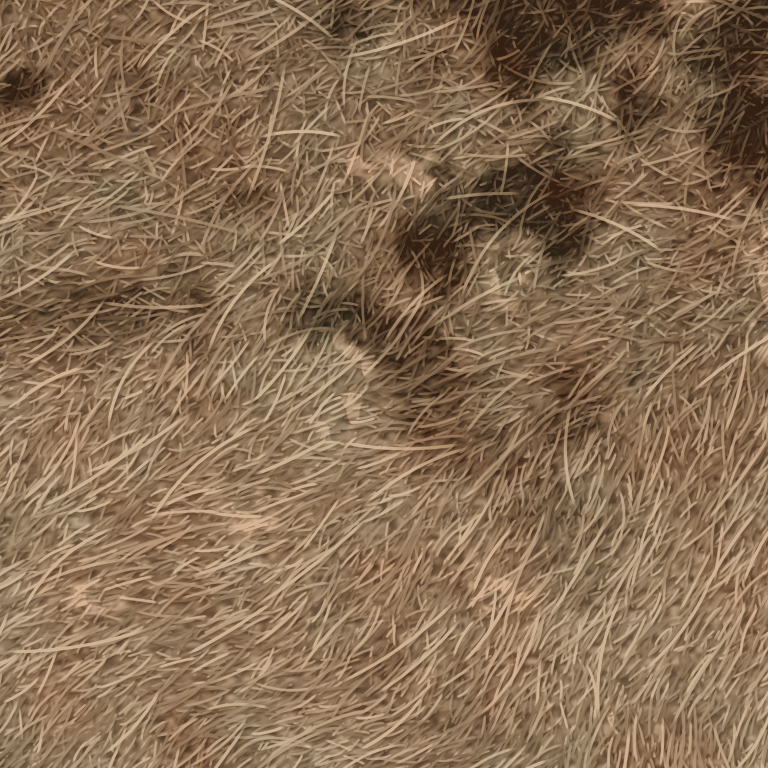
Write a WebGL 1 fragment shader that draws this texture.

```glsl
precision highp float;
// Matted dry grass: tangled straw over brown litter, with dark hollows near the top.
uniform vec2 u_resolution;

const vec3 SOIL = vec3(0.19, 0.125, 0.075);
const vec3 LITTER = vec3(0.49, 0.385, 0.28);
const vec3 STRAW = vec3(0.77, 0.66, 0.54);

float hash(vec2 p) {
  return fract(sin(dot(p, vec2(127.1, 311.7))) * 43758.5453);
}

vec4 hash4(vec2 p) {
  float s = sin(dot(p, vec2(127.1, 311.7)));
  return fract(s * vec4(43758.5453, 22578.146, 19642.349, 31415.927));
}

float noise(vec2 p) {
  vec2 i = floor(p);
  vec2 f = fract(p);
  f = f * f * (3.0 - 2.0 * f);
  float low = mix(hash(i), hash(i + vec2(1.0, 0.0)), f.x);
  float high = mix(hash(i + vec2(0.0, 1.0)), hash(i + 1.0), f.x);
  return mix(low, high, f.y);
}

float fbm(vec2 p) {
  float sum = 0.57 * noise(p);
  sum += 0.28 * noise(p * 2.03 + 7.1);
  return sum + 0.15 * noise(p * 4.1 + 15.3);
}

// Prevailing lie of the grass: up to the right, steeper in the lower right.
float lieAngle(vec2 uv) {
  float steep = smoothstep(0.55, 0.95, uv.x) * (1.0 - smoothstep(0.3, 0.6, uv.y));
  return 0.65 + 0.7 * steep + 0.35 * sin(uv.x * 9.0 + 3.0 * sin(uv.y * 7.0));
}

// Lays one grid of curved blades, with soft shadows, over the given tone.
float layBlades(float tone, vec2 uv, float scale, float width, float spread,
                float bright, float seed) {
  vec2 shift = fract(seed * vec2(0.618, 0.383));
  vec2 p = (uv + shift) * scale;
  vec2 corner = floor(p - 0.5);
  float soft = max(0.001, 0.6 / u_resolution.y);
  for (int k = 0; k < 4; k++) {
    float row = floor(float(k) * 0.5);
    vec2 cell = corner + vec2(float(k) - 2.0 * row, row);
    vec4 h = hash4(cell + seed * 17.3);
    vec2 centre = cell + 0.25 + 0.5 * h.xy;
    vec2 root = centre / scale - shift;

    // Turn into the frame of the blade
    float turn = 2.0 * h.z - 1.0;
    float wild = spread * mix(0.7, 1.7, smoothstep(0.3, 0.9, root.y));
    float angle = lieAngle(root) + wild * turn * (0.4 + 0.6 * turn * turn);
    float c = cos(angle);
    float s = sin(angle);
    vec2 q = mat2(c, -s, s, c) * (p - centre);
    float reach = mix(0.4, 0.73, fract(h.x * 7.3 + h.w * 5.1));
    float bend = 0.7 * (fract(h.y * 6.7 + h.z * 4.9) - 0.5);
    float across = (q.y - bend * q.x * q.x) / scale;

    // Shadow on one side, then the blade itself
    float ends = 1.0 - smoothstep(0.7, 1.0, abs(q.x) / reach);
    float halfWidth = width * mix(0.5, 1.0, ends);
    float shadow = ends * (1.0 - smoothstep(0.0, width * 3.0, abs(across + width * 1.5)));
    float blade = ends * (1.0 - smoothstep(halfWidth - soft, halfWidth + soft, abs(across)));
    tone *= 1.0 - 0.19 * shadow;
    tone = mix(tone, bright + 0.6 * (h.w - 0.5), 0.85 * blade);
  }
  return tone;
}

vec3 grassColour(float tone) {
  tone = clamp(tone, 0.0, 1.08);
  vec3 lower = mix(SOIL, LITTER, tone * 2.0);
  vec3 upper = mix(LITTER, STRAW, tone * 2.0 - 1.0);
  return mix(lower, upper, step(0.5, tone));
}

void main() {
  vec2 uv = gl_FragCoord.xy / u_resolution.y;

  // Crumbly litter under the blades
  float tone = 0.22 + 0.6 * noise(uv * vec2(90.0, 130.0));

  // Short fragments, then medium blades, then long strands
  for (int i = 0; i < 6; i++) {
    float k = float(i);
    tone = layBlades(tone, uv, 44.0 - 3.0 * k, 0.0016, 1.1, 0.75, k + 1.0);
  }
  for (int i = 0; i < 5; i++) {
    float k = float(i);
    tone = layBlades(tone, uv, 21.0 - 2.1 * k, 0.0018, 0.7, 0.81, k + 21.0);
  }
  for (int i = 0; i < 2; i++) {
    float k = float(i);
    tone = layBlades(tone, uv, 8.7 - 1.6 * k, 0.0021, 0.6, 0.92, k + 41.0);
  }

  // Broad shading: dark hollows in the upper part, pale torn tufts
  float upper = smoothstep(0.25, 0.75, uv.y + 0.25 * (uv.x - 0.5));
  float hollow = smoothstep(0.5, 0.72, fbm(uv * 7.0 + 11.0)) * mix(0.15, 1.0, upper);
  float tuft = smoothstep(0.82, 0.95, noise(uv * 9.0 + 31.0));
  tuft *= smoothstep(0.5, 0.65, noise(uv * 50.0 + 5.0));
  float drift = fbm(uv * 12.0 + 47.0) - 0.5;
  tone += mix(0.1, -0.03, upper) + 0.16 * drift - 0.45 * hollow + 0.3 * tuft;

  // Patches drift between rosy brown and olive straw
  float warmth = 0.25 * tuft - drift;
  vec3 colour = grassColour(tone) + warmth * vec3(0.07, -0.01, -0.02);
  gl_FragColor = vec4(colour, 1.0);
}
```
